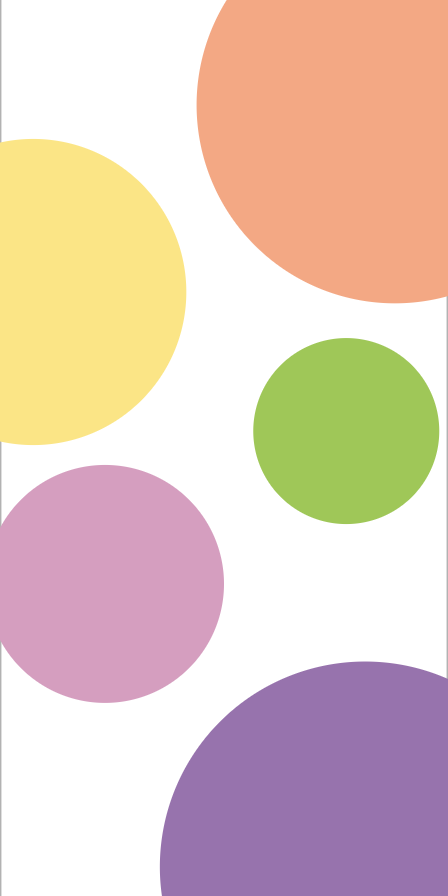
Write a WebGL 1 fragment shader that draws this background.

```glsl
precision highp float;

uniform vec2 u_resolution;

// Lengths are in canvas widths; the canvas is ASPECT widths tall.
const float ASPECT = 2.0;
const float EDGE_WIDTH = 0.0032;

const vec3 PAPER  = vec3(1.0);
const vec3 EDGE   = vec3(0.70);
const vec3 ORANGE = vec3(0.953, 0.659, 0.518);
const vec3 YELLOW = vec3(0.984, 0.898, 0.525);
const vec3 GREEN  = vec3(0.624, 0.780, 0.345);
const vec3 PINK   = vec3(0.835, 0.620, 0.749);
const vec3 PURPLE = vec3(0.592, 0.451, 0.678);

// Discs: centre x, centre y, radius
const vec3 ORANGE_DISC = vec3(0.8815, 1.7656, 0.4427);
const vec3 YELLOW_DISC = vec3(0.0742, 1.3482, 0.3417);
const vec3 GREEN_DISC  = vec3(0.7729, 1.0378, 0.2076);
const vec3 PINK_DISC   = vec3(0.2344, 0.6966, 0.2656);
const vec3 PURPLE_DISC = vec3(0.8151, 0.0651, 0.4583);

// Coverage of a shape from its signed distance, softened over one pixel
float coverage(float signedDistance, float pixel) {
  return clamp(0.5 - signedDistance / pixel, 0.0, 1.0);
}

vec3 paintDisc(vec3 base, vec3 color, vec3 disc, vec2 p, float pixel) {
  float signedDistance = length(p - disc.xy) - disc.z;
  return mix(base, color, coverage(signedDistance, pixel));
}

void main() {
  vec2 p = gl_FragCoord.xy / u_resolution * vec2(1.0, ASPECT);
  float pixel = 1.0 / u_resolution.x;

  // Paper with thin grey side edges
  float sideDistance = min(p.x, 1.0 - p.x);
  vec3 color = mix(PAPER, EDGE, coverage(sideDistance - EDGE_WIDTH, pixel));

  // Flat discs
  color = paintDisc(color, ORANGE, ORANGE_DISC, p, pixel);
  color = paintDisc(color, YELLOW, YELLOW_DISC, p, pixel);
  color = paintDisc(color, GREEN, GREEN_DISC, p, pixel);
  color = paintDisc(color, PINK, PINK_DISC, p, pixel);
  color = paintDisc(color, PURPLE, PURPLE_DISC, p, pixel);

  gl_FragColor = vec4(color, 1.0);
}
```
